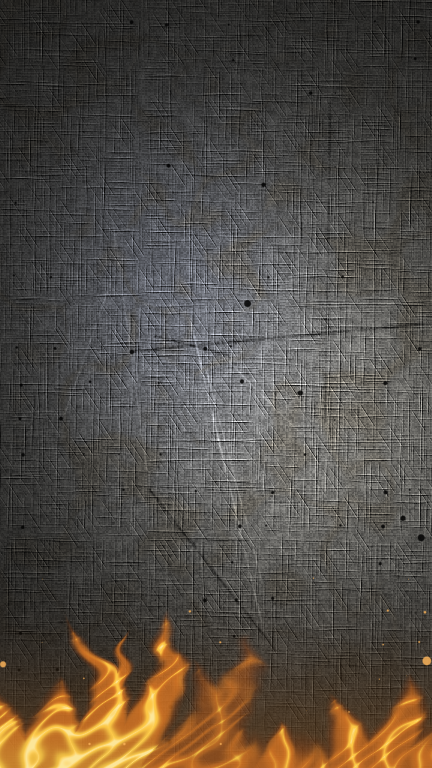
Give the GLSL for this texture, as a WebGL 1 fragment shader.

```glsl
precision highp float;
// A scratched, pitted dark metal wall lit off-centre, with fire along its foot.
// Metal: gaussian light, cellular blotches and upright and level embossed grooves.
// Fire: curved tapering tongues filled with sine-warped strands, plus sparks.
uniform vec2 u_resolution;

vec2 hash2(vec2 p) {
  return fract(sin(vec2(dot(p, vec2(127.1, 311.7)), dot(p, vec2(269.5, 183.3)))) * 43758.5);
}

// Distance to the nearest jittered cell point.
float cellular(vec2 p) {
  vec2 id = floor(p), f = p - id;
  float d = 2.0;
  for (int j = -1; j <= 1; j++)
    for (int i = -1; i <= 1; i++) {
      vec2 o = vec2(float(i), float(j));
      d = min(d, length(o + hash2(id + o) - f));
    }
  return d;
}

// Grid of embossed grooves: a light lip beside a dark cut.
float grooves(vec2 p, vec2 scale, float seed) {
  vec2 q = p * scale, id = floor(q), f = q - id, h = hash2(id + seed);
  float x = f.x - 0.2 - 0.6 * h.x - (h.y - 0.5) * 0.25 * (f.y - 0.5);
  float ends = smoothstep(0.0, 0.25, f.y) * (1.0 - smoothstep(0.7, 1.0, f.y));
  float lip = x / scale.x / max(0.0012, 0.5 / u_resolution.x), cut = lip - 1.6;
  return (0.9 * exp(-lip * lip) - exp(-cut * cut)) * ends * h.y * h.y;
}

// Soft coverage of one long scratch.
float scratch(vec2 p, vec2 a, vec2 b, float w) {
  vec2 e = b - a;
  float t = clamp(dot(p - a, e) / dot(e, e), 0.0, 1.0);
  float d = (length(p - a - e * t) + 0.0005 * sin(t * 70.0)) / w;
  return exp(-d * d) * (0.75 + 0.25 * sin(t * 23.0 + a.x * 40.0));
}

float disc(vec2 p, vec2 c, float r) {
  float soft = max(0.002, 0.7 / u_resolution.x);
  return 1.0 - smoothstep(r - soft, r + soft, length(p - c));
}

vec3 metal(vec2 p) {
  vec2 d = (p - vec2(0.7, 0.8)) / vec2(0.48, p.y > 0.8 ? 0.58 : 0.48);
  vec2 e = (p - vec2(0.38, 1.12)) / vec2(0.32, 0.42);
  float light = 0.135 + 0.335 * exp(-dot(d, d)) + 0.1 * exp(-dot(e, e));
  float blotch = cellular(p * 5.0 + 0.5 * sin(p.yx * 17.0) + 0.3 * sin(p * 41.0));
  float relief = 0.2 * (0.5 - blotch) + 0.22 * (cellular(p * vec2(48.0, 40.0)) - 0.45);
  relief += 0.34 * (hash2(floor(p * 288.0)).x - 0.5);
  // Upright and level layers, the last one slanted.
  for (int i = 0; i < 13; i++) {
    float k = float(i), a = mod(k, 2.0) * 1.571 + 0.02 * sin(k * 5.1);
    if (i == 12) a = -0.6;
    relief += 0.6 * grooves(mat2(cos(a), sin(a), -sin(a), cos(a)) * p, vec2(12.0 + k * 4.5, 2.0 + k * 0.9), k * 17.0);
  }
  float bright = scratch(p, vec2(0.44, 1.04), vec2(0.605, 0.34), 0.0024)
    + 0.7 * scratch(p, vec2(0.475, 0.93), vec2(0.61, 0.42), 0.002)
    + 0.7 * scratch(p, vec2(0.255, 1.12), vec2(0.15, 0.82), 0.0022)
    + 0.6 * scratch(p, vec2(0.255, 1.31), vec2(0.34, 0.69), 0.002)
    + 0.6 * scratch(p, vec2(0.52, 0.95), vec2(0.7, 0.77), 0.002);
  float dark = scratch(p, vec2(0.31, 0.965), vec2(1.0, 1.03), 0.0035)
    + scratch(p, vec2(0.36, 1.0), vec2(0.53, 0.955), 0.003)
    + scratch(p, vec2(0.347, 0.644), vec2(0.637, 0.273), 0.003)
    + 0.8 * scratch(p, vec2(0.765, 1.55), vec2(0.752, 0.8), 0.0025);
  // Scattered pits and larger dents.
  vec2 id = floor(p * 12.0), h = hash2(id + 5.0);
  float pits = step(0.76, h.y) * disc(p, (id + 0.25 + 0.5 * h) / 12.0, 0.001 + 0.004 * h.x);
  pits += disc(p, vec2(0.573, 1.075), 0.008) + disc(p, vec2(0.695, 0.868), 0.006)
    + disc(p, vec2(0.61, 1.35), 0.005) + disc(p, vec2(0.933, 0.578), 0.006)
    + disc(p, vec2(0.975, 0.533), 0.008) + disc(p, vec2(0.305, 0.963), 0.005);
  light *= max(0.2, 1.0 + relief + 0.5 * bright - 0.5 * dark);
  vec3 tint = mix(vec3(1.01, 1.0, 0.96), vec3(0.96, 0.99, 1.07), exp(-dot(e, e)));
  tint = mix(tint, vec3(1.04, 0.98, 0.86), 0.5 * smoothstep(0.45, 0.8, blotch));
  return light * tint * (1.0 - 0.85 * min(pits, 1.0));
}

// Tapering flame lick.
float tongue(vec2 p, vec2 base, vec2 tip, float bend, float width) {
  float t = clamp((p.y - base.y) / (tip.y - base.y), -0.3, 1.0);
  float x = p.x - mix(base.x, tip.x, t) - bend * sin(3.14 * t);
  return smoothstep(0.0, 0.4, pow(min(1.0 - t, 1.0), 0.65) - abs(x) / width);
}

void main() {
  vec2 p = gl_FragCoord.xy / u_resolution.x, q = p;
  vec3 color = metal(p);

  // Warped space for the flames.
  for (int i = 1; i < 6; i++) {
    float k = float(i);
    q += 0.012 / k * sin(q.yx * vec2(19.0, 14.0) * k + vec2(1.3, 4.1) * k);
  }
  float left = max(tongue(q, vec2(0.24, 0.04), vec2(0.16, 0.36), 0.04, 0.08), tongue(q, vec2(0.2, 0.08), vec2(0.31, 0.33), 0.0, 0.05));
  left = max(left, tongue(q, vec2(0.28, 0.02), vec2(0.395, 0.37), 0.035, 0.095));
  left = max(left, tongue(q, vec2(0.1, 0.0), vec2(0.13, 0.2), 0.02, 0.13));
  left = max(left, tongue(q, vec2(0.02, 0.0), vec2(-0.01, 0.17), 0.0, 0.11));
  float middle = max(tongue(q, vec2(0.43, -0.02), vec2(0.6, 0.3), 0.0, 0.13), tongue(q, vec2(0.52, -0.02), vec2(0.43, 0.25), 0.02, 0.1));
  float right = max(tongue(q, vec2(0.83, -0.02), vec2(0.75, 0.18), 0.02, 0.09), tongue(q, vec2(0.87, 0.0), vec2(0.94, 0.21), 0.03, 0.1));
  right = max(right, tongue(q, vec2(0.64, -0.03), vec2(0.65, 0.13), 0.01, 0.09));
  float bed = 0.85 * (1.0 - smoothstep(0.0, 0.09, q.y - 0.02 * sin(q.x * 21.0)));
  float fire = max(max(left, right * 0.9), max(middle * 0.7, bed));

  // Rising strands and hot foot.
  float strand = pow(1.0 - abs(sin(q.x * 31.0 - q.y * 24.0 + 1.8 * sin(q.y * 22.0 + q.x * 7.0))), 2.0);
  strand += 0.7 * pow(1.0 - abs(sin(q.x * 52.0 - q.y * 43.0 + 2.0 * sin(q.y * 33.0 - q.x * 12.0))), 2.0);
  float heat = fire * (0.32 + 0.5 * strand + 0.28 * left * (1.0 - smoothstep(0.0, 0.2, p.y)));
  vec3 flame = mix(vec3(0.55, 0.24, 0.07), vec3(0.89, 0.48, 0.14), smoothstep(0.1, 0.36, heat));
  flame = mix(flame, vec3(0.99, 0.78, 0.27), smoothstep(0.45, 0.8, heat));
  flame = mix(flame, vec3(0.99, 0.9, 0.6), smoothstep(0.8, 1.15, heat));
  color = mix(color, vec3(0.48, 0.31, 0.14), 0.5 * exp(-p.y * p.y * 20.0));
  color = mix(color, flame, min(1.0, fire * (0.75 + 0.35 * strand)));

  // Drifting sparks.
  vec2 id = floor(p * 13.0), h = hash2(id + 41.0);
  float spark = step(0.78, h.y) * step(p.y, 0.45) * disc(p, (id + 0.2 + 0.6 * h) / 13.0, 0.003 * h.x);
  spark += disc(p, vec2(0.988, 0.248), 0.01) + disc(p, vec2(0.007, 0.24), 0.007);
  color = mix(color, vec3(0.98, 0.7, 0.35), 0.85 * min(spark, 1.0));
  gl_FragColor = vec4(color, 1.0);
}
```
